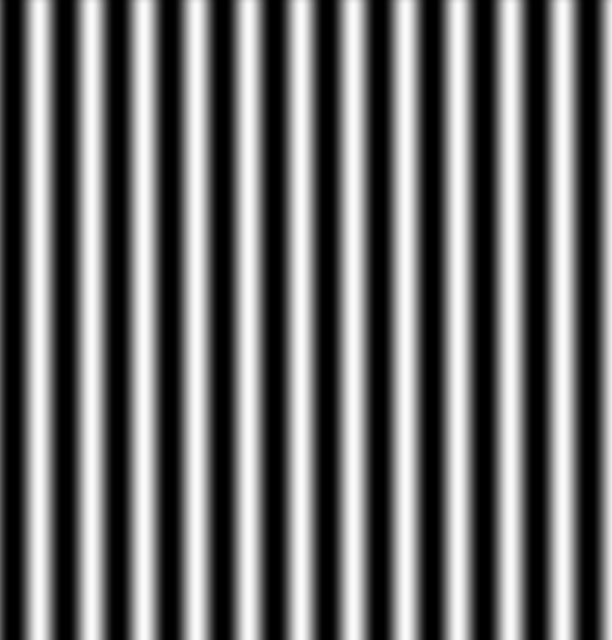
Reproduce this pattern procedurally as a WebGL 2 fragment shader.

```glsl
#version 300 es
precision highp float;
// Soft-edged vertical black and white stripes, like a blurred grating.

uniform vec2 u_resolution;
out vec4 fragColor;

const float PERIOD = 0.08556;       // stripe spacing, in canvas widths
const float FIRST_CENTER = 0.0640;  // centre of the first full white stripe
const float CORE_HALF = 0.0;        // where the fall-off starts, in periods
const float BLUR_HALF = 0.442;      // where full black is reached, in periods
const float EDGE_DEPTH = 0.008;     // depth of the dimmed top edge
const float EDGE_DIM = 0.06;        // strength of that dimming
const vec3 BLACK = vec3(0.0);
const vec3 WHITE = vec3(0.985);

// Distance to the nearest white stripe centre, in periods (0 to 0.5).
float stripeDistance(float x) {
    return abs(fract((x - FIRST_CENTER) / PERIOD + 0.5) - 0.5);
}

void main() {
    vec2 uv = gl_FragCoord.xy / u_resolution;

    // Widen the ramp to at least one pixel on very small canvases.
    float pixel = 1.0 / (u_resolution.x * PERIOD);
    float outer = max(BLUR_HALF, CORE_HALF + pixel);
    float light = 1.0 - smoothstep(CORE_HALF, outer, stripeDistance(uv.x));

    // Slight dimming along the top edge.
    light *= 1.0 - EDGE_DIM * smoothstep(1.0 - EDGE_DEPTH, 1.0, uv.y);

    fragColor = vec4(mix(BLACK, WHITE, light), 1.0);
}
```
